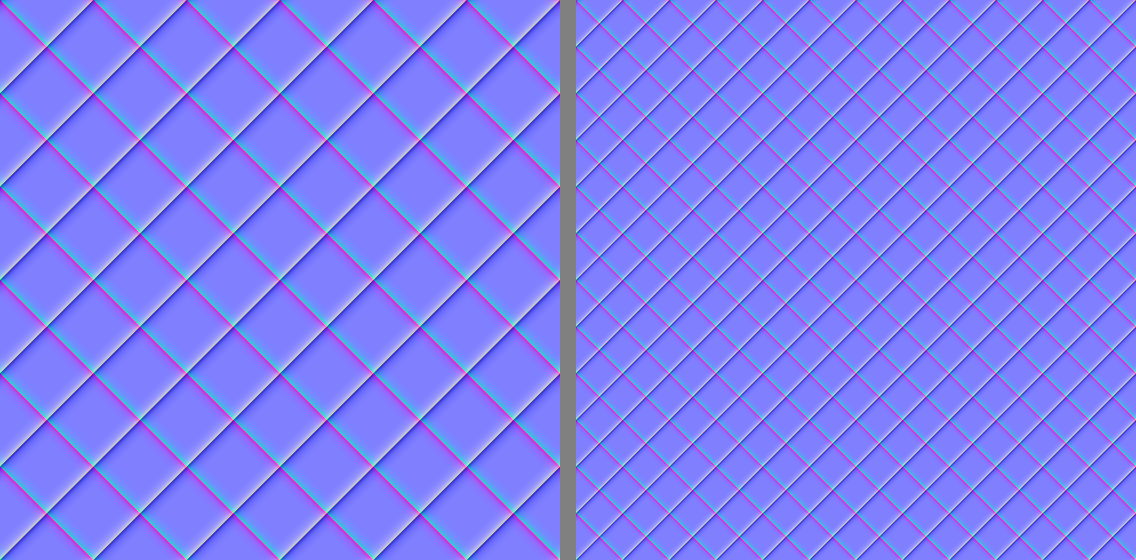
Left, the tile; right, the same tile 2 across and 2 down.
Give the GLSL for this texture map, as a WebGL 1 fragment shader.

```glsl
precision highp float;

uniform vec2 u_resolution;

// Signed slope of a V groove lying on every whole number of the coordinate
float grooveSlope(float coord, float pixel) {
  float offset = fract(coord + 0.5) - 0.5;
  float dist = abs(offset);
  float falloff = 1.0 + dist / 0.032;
  float steepness = 2.05 / (falloff * falloff);
  float fade = 1.0 - smoothstep(0.1, 0.24, dist);
  float side = clamp(offset / pixel, -1.0, 1.0);
  return side * steepness * fade;
}

void main() {
  // Six diamonds across and down
  vec2 cell = 6.0 * gl_FragCoord.xy / u_resolution;
  float pixel = 6.0 / min(u_resolution.x, u_resolution.y);

  // Two families of diagonal grooves
  float falling = grooveSlope(cell.x + cell.y, pixel);
  float rising = grooveSlope(cell.x - cell.y, pixel);

  // Tangent-space normal, green pointing down
  vec3 normal = normalize(vec3(-falling - rising, falling - rising, 1.0));
  gl_FragColor = vec4(normal * 0.5 + 0.5, 1.0);
}
```
